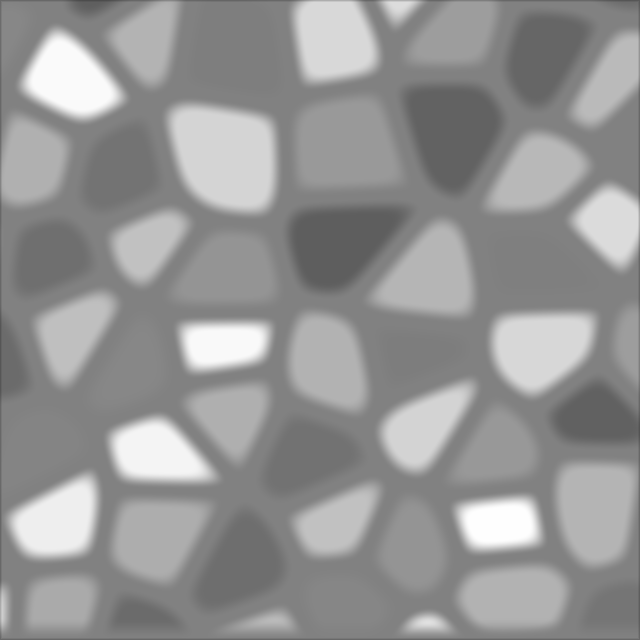
Reproduce this pattern procedurally as a WebGL 1 fragment shader.

```glsl
precision highp float;

// Soft grey pebbles set in flat mid-grey mortar.
// Jittered Voronoi cells are rounded by a smooth minimum of their edge
// distances; each cell takes one tone from a weighted ladder of greys.

uniform vec2 u_resolution;

const float CELLS = 6.7;           // cells across the canvas
const float JITTER = 0.76;         // irregularity of the cell centres
const float ROUNDING = 15.0;       // higher gives sharper corners
const float EDGE_OUTER = 0.02;     // cell distance where a pebble starts
const float EDGE_INNER = 0.19;     // cell distance where it is fully toned
const float MORTAR = 0.507;
const float BORDER_WIDTH = 0.004;  // fine dark line around the canvas
const float BORDER_SHADE = 0.78;
const float FLOOR_FADE = 0.035;    // pebbles dissolve above the lower side
const vec2 LAYOUT_SHIFT = vec2(17.0, 41.4);

vec2 hash22(vec2 p) {
  vec3 q = fract(vec3(p.xyx) * vec3(0.1031, 0.1030, 0.0973));
  q += dot(q, q.yzx + 33.33);
  return fract((q.xx + q.yz) * q.zy);
}

vec2 cellCentre(vec2 id) {
  return id + 0.5 + JITTER * (hash22(id) - 0.5);
}

vec2 nearestCell(vec2 p) {
  vec2 home = floor(p);
  vec2 best = home;
  float bestDist = 100.0;
  for (int j = -1; j <= 1; j++) {
    for (int i = -1; i <= 1; i++) {
      vec2 id = home + vec2(float(i), float(j));
      float dist = distance(p, cellCentre(id));
      if (dist < bestDist) {
        bestDist = dist;
        best = id;
      }
    }
  }
  return best;
}

// Smooth minimum of the distances to all borders of the cell.
float roundedEdgeDistance(vec2 p, vec2 id) {
  vec2 centre = cellCentre(id);
  float sum = 0.0;
  for (int j = -2; j <= 2; j++) {
    for (int i = -2; i <= 2; i++) {
      if (i == 0 && j == 0) continue;
      vec2 other = cellCentre(id + vec2(float(i), float(j)));
      float d = dot(0.5 * (centre + other) - p, normalize(other - centre));
      sum += exp(-ROUNDING * d);
    }
  }
  return -log(sum) / ROUNDING;
}

// Maps an even 0..1 rank to a grey; band limits set the share of each tone.
float toneFromRank(float r) {
  if (r < 0.20) return mix(0.37, 0.46, r / 0.20);
  if (r < 0.36) return mix(0.49, 0.53, (r - 0.20) / 0.16);
  if (r < 0.47) return mix(0.57, 0.63, (r - 0.36) / 0.11);
  if (r < 0.77) return mix(0.66, 0.76, (r - 0.47) / 0.30);
  if (r < 0.90) return mix(0.82, 0.88, (r - 0.77) / 0.13);
  return mix(0.93, 1.0, (r - 0.90) / 0.10);
}

// Irrational steps spread the ranks evenly over neighbouring cells.
float cellTone(vec2 id) {
  return toneFromRank(fract(dot(id, vec2(0.618034, 0.414214))));
}

void main() {
  vec2 uv = gl_FragCoord.xy / u_resolution;
  vec2 p = uv * CELLS + LAYOUT_SHIFT;

  // Pebbles over mortar
  vec2 id = nearestCell(p);
  float cover = smoothstep(EDGE_OUTER, EDGE_INNER, roundedEdgeDistance(p, id));
  cover *= smoothstep(0.0, FLOOR_FADE, uv.y);
  float grey = mix(MORTAR, cellTone(id), cover);

  // Fine border line
  vec2 toSide = min(uv, 1.0 - uv);
  float inside = smoothstep(0.0, BORDER_WIDTH, min(toSide.x, toSide.y));
  grey *= mix(BORDER_SHADE, 1.0, inside);

  gl_FragColor = vec4(vec3(grey), 1.0);
}
```
